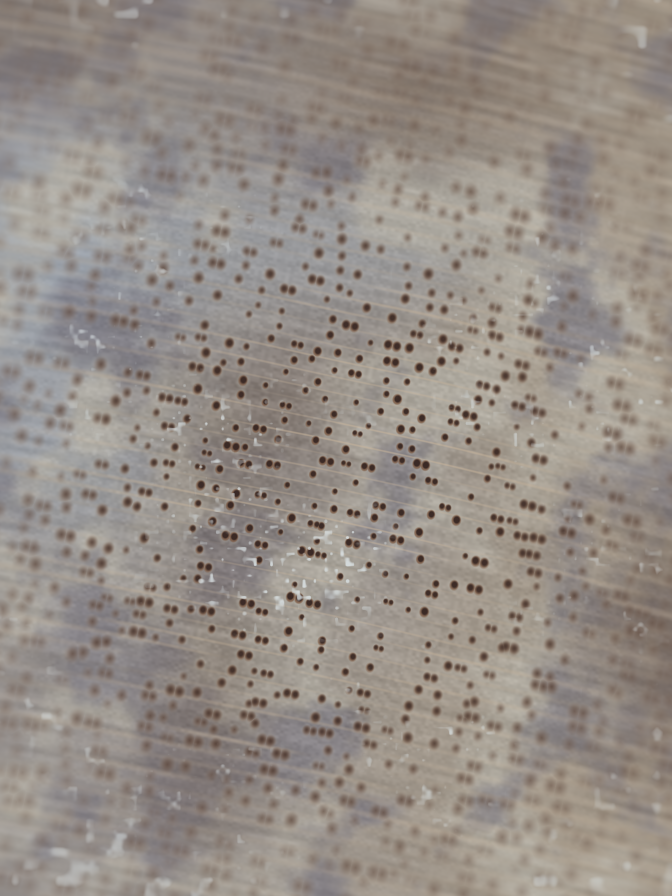
Give the GLSL for this texture, as a WebGL 1 fragment shader.

```glsl
precision highp float;
// Macro view of cut wood: dark pores lie in rows between thin pale rays,
// over blotchy grey, tan and bluish tissue with small bright glints.
// Jittered cells place the pores; a focus falloff softens everything outward.
uniform vec2 u_resolution;

const vec3 GREY  = vec3(0.585, 0.565, 0.555);
const vec3 COOL  = vec3(0.610, 0.640, 0.680);
const vec3 TAN   = vec3(0.650, 0.605, 0.540);
const vec3 PALE  = vec3(0.710, 0.695, 0.655);
const vec3 BROWN = vec3(0.450, 0.395, 0.360);
const vec3 SLATE = vec3(0.450, 0.440, 0.485);
const vec3 RIM   = vec3(0.480, 0.340, 0.250);
const vec3 HOLE  = vec3(0.190, 0.130, 0.120);
const vec3 GLINT = vec3(0.860, 0.890, 0.900);
const vec2 CELL  = vec2(0.026, 0.0175);

float hash(vec2 p) {
  return fract(sin(dot(p, vec2(127.1, 311.7))) * 43758.5453);
}

float noise(vec2 p) {
  vec2 i = floor(p);
  vec2 f = fract(p);
  f = f * f * (3.0 - 2.0 * f);
  return mix(mix(hash(i), hash(i + vec2(1.0, 0.0)), f.x),
             mix(hash(i + vec2(0.0, 1.0)), hash(i + vec2(1.0)), f.x), f.y);
}

float fbm(vec2 p) {
  float sum = 0.0;
  float amp = 0.533;
  for (int i = 0; i < 4; i++) {
    sum += amp * noise(p);
    p = p * 2.03 + 17.3;
    amp *= 0.5;
  }
  return sum;
}

vec2 rotate(vec2 p, float a) {
  return vec2(cos(a) * p.x - sin(a) * p.y, sin(a) * p.x + cos(a) * p.y);
}

// Gaussian patch of light or shade.
float blob(vec2 p, vec2 centre, vec2 size) {
  vec2 d = (p - centre) / size;
  return exp(-dot(d, d));
}

// Blurred disc that fades as it spreads.
float softDisc(float d, float radius, float soft) {
  float fade = radius * radius / (radius * radius + 0.45 * soft * soft);
  return fade * (1.0 - smoothstep(radius - soft, radius + soft, d));
}

// x: dark hole, y: brown wall, z: pale halo. Some pores come in pairs.
vec3 pores(vec2 q, float soft) {
  vec3 result = vec3(0.0);
  vec2 home = floor(q / CELL);
  for (int j = -1; j <= 1; j++) {
    for (int i = -1; i <= 1; i++) {
      vec2 id = home + vec2(float(i), float(j));
      float present = step(hash(id + 3.1), 0.64);
      vec2 jitter = vec2(hash(id + 11.7), hash(id + 23.9)) - 0.5;
      vec2 d = q - (id + 0.5 + jitter * vec2(0.75, 0.45)) * CELL;
      float radius = mix(0.0026, 0.0046, hash(id + 41.3));
      float paired = step(hash(id + 57.1), 0.3);
      d.x = mix(d.x, abs(d.x) - radius * 1.05, paired);
      float dist = length(d * vec2(1.0, 0.88));
      float core = length((d - vec2(0.0004, 0.0006)) * vec2(1.0, 0.9));
      vec3 pore = vec3(softDisc(core, radius * 0.8, soft),
                       softDisc(dist, radius * 1.12, soft),
                       softDisc(dist, radius * 1.65, soft + 0.0012));
      result = max(result, present * pore);
    }
  }
  return result;
}

// Thin pale lines, one per row, uneven in place, strength and length.
float rays(vec2 q, float soft) {
  float row = floor(q.y / CELL.y + 0.5);
  float shift = (hash(vec2(row, 5.0)) - 0.5) * 0.2 * CELL.y;
  float d = abs(q.y - row * CELL.y - shift);
  float strength = mix(0.35, 1.0, hash(vec2(row, 9.0)));
  float broken = smoothstep(0.1, 0.65, noise(vec2(q.x * 9.0, row * 3.7)));
  float width = 0.0011;
  float fade = width / (width + 0.35 * soft);
  return fade * strength * broken * (1.0 - smoothstep(0.0, width + soft, d));
}

// Broad uneven colour of the tissue.
vec3 tissue(vec2 uv, vec2 p) {
  float warm = smoothstep(0.35, 1.1, uv.x + 0.35 * fbm(p * 5.0 + 8.0));
  float cool = blob(uv, vec2(0.05, 0.72), vec2(0.28, 0.16))
             + 0.6 * blob(uv, vec2(0.1, 0.48), vec2(0.25, 0.1))
             + 0.5 * blob(uv, vec2(0.55, 0.73), vec2(0.25, 0.08));
  float shade = 0.7 * blob(uv, vec2(0.65, 0.92), vec2(0.28, 0.1))
              + 0.5 * blob(uv, vec2(0.4, 0.53), vec2(0.17, 0.13))
              + 0.8 * blob(uv, vec2(1.0, 0.28), vec2(0.13, 0.14))
              + 0.5 * blob(uv, vec2(0.3, 0.2), vec2(0.1, 0.2))
              + 0.6 * blob(uv, vec2(0.0, 1.0), vec2(0.3, 0.1));
  vec3 colour = mix(GREY, TAN, warm * 0.85);
  colour = mix(colour, COOL, clamp(cool, 0.0, 0.9));
  colour = mix(colour, PALE, 0.8 * smoothstep(0.43, 0.7, fbm(p * 9.0 + 31.0)));
  colour = mix(colour, SLATE, 0.65 * smoothstep(0.5, 0.72, fbm(p * 11.0 + 53.0)));
  return mix(colour, BROWN, clamp(shade * (0.4 + fbm(p * 7.0)), 0.0, 0.85));
}

void main() {
  vec2 uv = gl_FragCoord.xy / u_resolution;
  vec2 p = gl_FragCoord.xy / u_resolution.y;

  // Focus is best near the middle; rays slope down and bend slightly.
  float away = length((uv - vec2(0.5, 0.44)) * vec2(1.0, 1.2));
  float blur = smoothstep(0.15, 0.72, away);
  float soft = 0.0011 + 0.0105 * blur;
  vec2 q = rotate(p, 0.21);
  q.y += 0.06 * (p.x - 0.35) * (p.x - 0.35) + 0.003 * noise(p * 8.0);

  vec3 colour = tissue(uv, p);
  float streak = noise(q * vec2(14.0, 150.0)) - 0.5;
  float grain = noise(q * vec2(230.0, 300.0)) - 0.5;
  colour += 0.07 * streak + 0.07 * grain * (1.0 - 0.9 * blur);
  colour = mix(colour, vec3(0.79, 0.71, 0.61), 0.65 * rays(q, soft * 0.7));

  vec3 pore = pores(q, soft);
  colour = mix(colour, PALE, 0.35 * pore.z);
  colour = mix(colour, RIM, 0.8 * pore.y);
  colour = mix(colour, HOLE, 0.92 * pore.x);

  // Glints gather in patches and grow larger out of focus.
  float speck = mix(noise(p * 165.0), noise(p * 60.0 + 4.0), blur);
  float patches = smoothstep(0.42, 0.68, fbm(p * 8.0 + 71.0));
  float glint = smoothstep(0.7, 0.95, speck) * patches;
  colour = mix(colour, GLINT, glint * mix(0.85, 0.4, blur));

  gl_FragColor = vec4(clamp(colour, 0.0, 1.0), 1.0);
}
```
